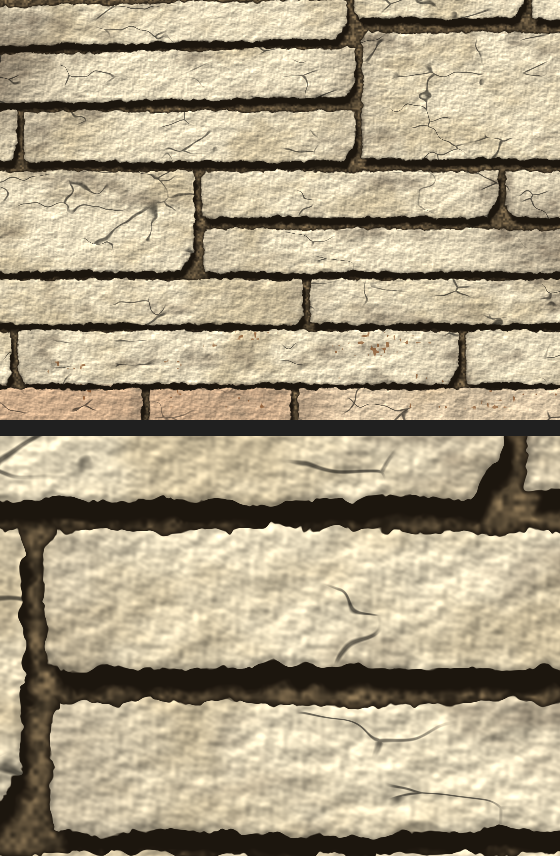
Top: the whole. Bottom: its middle third, enlarged.
This texture is drawn by a WebGL 1 fragment shader. Its source:

```glsl
precision highp float;
// Sunlit ledgestone wall: eight courses of long, ragged sandstone slabs, two of
// them taller than a course, set in dark mortar. Slabs are cut-corner boxes with
// sine-wobbled edges; an offset second lookup casts shadow into the joints.
uniform vec2 u_resolution;

// Lengths are in hundredths of the canvas height.
const float JOINT_HALF = 0.9;
const float WALL_LEFT = -6.0;
const float WALL_RIGHT = 140.0;
const float NO_JOINT = 150.0;
const float TILT = 0.02;
const float EDGE_WOBBLE = 0.2;
const float RAGGED = 0.7;
const float RELIEF = 1.3;
const vec2 TO_SUN = vec2(-0.8, 2.0);
const vec2 SOOT_LEFT = vec2(-4.0, 84.0);
const vec2 SOOT_RIGHT = vec2(136.0, 44.0);
const vec3 SAND = vec3(0.91, 0.86, 0.74);
const vec3 TAN = vec3(0.79, 0.73, 0.60);
const vec3 GREY = vec3(0.47, 0.42, 0.35);
const vec3 PINK = vec3(0.80, 0.67, 0.54);
const vec3 RUST = vec3(0.50, 0.29, 0.13);
const vec3 MORTAR = vec3(0.38, 0.32, 0.23);
const vec3 SHADOW = vec3(0.11, 0.085, 0.055);

struct Slab { float dist; float id; vec2 local; };

float hash(vec2 p) { return fract(sin(dot(p, vec2(127.1, 311.7))) * 43758.5); }

float noise(vec2 p) {
  vec2 i = floor(p), f = fract(p);
  f = f * f * (3.0 - 2.0 * f);
  return mix(mix(hash(i), hash(i + vec2(1, 0)), f.x),
             mix(hash(i + vec2(0, 1)), hash(i + 1.0), f.x), f.y);
}

float fbm(vec2 p) {
  float sum = 0.0, amp = 0.4;
  for (int i = 0; i < 4; i++) {
    sum += amp * noise(p);
    p = p * 2.03 + 17.3;
    amp *= 0.66;
  }
  return sum;
}

// Gap between the two nearest cell points: zero along cell borders.
float cellBorder(vec2 p) {
  vec2 near = vec2(9.0);
  for (int y = -1; y <= 1; y++)
    for (int x = -1; x <= 1; x++) {
      vec2 c = floor(p) + vec2(x, y);
      float d = length(c + vec2(hash(c), hash(c + 31.0)) - p);
      near = d < near.x ? vec2(d, near.x) : vec2(near.x, min(near.y, d));
    }
  return near.y - near.x;
}

// Bottom, top, first joint and second joint of a course.
vec4 course(int row) {
  if (row == 0) return vec4(89.9, 99.2, 83.4, 125.8);
  if (row == 1) return vec4(76.2, 87.8, 85.4, NO_JOINT);
  if (row == 2) return vec4(61.6, 73.4, 4.9, 85.4);
  if (row == 3) return vec4(48.3, 59.2, 47.1, 119.5);
  if (row == 4) return vec4(35.2, 45.4, 47.6, NO_JOINT);
  if (row == 5) return vec4(22.9, 33.4, 73.0, NO_JOINT);
  if (row == 6) return vec4(8.6, 21.2, 3.5, 110.1);
  return vec4(-6.0, 7.3, 34.7, 70.1);
}

// Left, bottom, right and top of a slab; empty where a tall slab takes its place.
vec4 slabBox(int row, int col) {
  vec4 c = course(row);
  float left = col == 0 ? WALL_LEFT : (col == 1 ? c.z : c.w) + JOINT_HALF;
  float right = col == 2 ? WALL_RIGHT : (col == 0 ? c.z : c.w) - JOINT_HALF;
  if (row == 0 && col > 0) c.xy = vec2(95.7, 106.0);
  if (row == 1 && col == 1) c.xy = vec2(62.2, 92.2);
  if (row == 3 && col == 0) c.x = 35.4;
  if ((row == 2 && col == 2) || (row == 4 && col == 0)) return vec4(0.0);
  return vec4(left, c.x, right, c.y);
}

Slab nearestSlab(vec2 p) {
  p += RAGGED * (vec2(noise(p * 0.8), noise(p * 0.8 + 40.0)) - 0.5);
  p += 0.4 * RAGGED * (vec2(noise(p * 2.4), noise(p * 2.4 + 70.0)) - 0.5);
  Slab best = Slab(99.0, 0.0, vec2(0.0));
  for (int row = 0; row < 8; row++)
    for (int col = 0; col < 3; col++) {
      vec4 box = slabBox(row, col);
      vec2 size = 0.5 * (box.zw - box.xy);
      if (size.x <= 0.0) continue;
      float id = float(row * 3 + col + 1);
      vec2 q = p - 0.5 * (box.xy + box.zw);
      if (row < 2 && col == 0) q.y -= TILT * q.x;
      q.y += EDGE_WOBBLE * (sin(p.x * 0.23 + id * 7.0) + 0.5 * sin(p.x * 0.9 + id * 3.0));
      vec2 e = abs(q) - size + 0.5;
      float d = length(max(e, 0.0)) + min(max(e.x, e.y), 0.0) - 0.5;
      // Broken corners: lower right, and one of the two on the left.
      vec2 cut = 0.3 + 2.6 * vec2(hash(vec2(id, 3)), hash(vec2(id, 8)));
      float side = hash(vec2(id, 5)) < 0.5 ? -1.0 : 1.0;
      d = max(d, 0.85 * (q.x - size.x + 0.6 * (cut.x - q.y - size.y) + 0.5 * cut.x));
      d = max(d, 0.85 * (-q.x - size.x + 0.6 * (cut.y + side * q.y - size.y)));
      if (d < best.dist) best = Slab(d, id, q / size);
    }
  return best;
}

vec3 stoneColor(vec2 p, Slab s) {
  vec2 seed = vec2(s.id * 13.7, s.id * 5.3);
  float patches = fbm(p * vec2(0.07, 0.11) + seed);
  vec3 col = mix(SAND, TAN, smoothstep(0.38, 0.75, patches + 0.2 * hash(seed) - 0.1));
  col = mix(col, PINK, (1.0 - smoothstep(7.5, 9.0, p.y)) * (1.0 - 0.6 * smoothstep(60.0, 90.0, p.x)));
  // Weathering: soot at two places, blotches, and stained slab ends.
  float soot = 1.0 - smoothstep(3.0, 27.0, min(length(p - SOOT_LEFT), length((p - SOOT_RIGHT) * vec2(0.8, 1.6))));
  float blotch = smoothstep(0.52, 0.8, fbm(p * vec2(0.08, 0.13) + seed.yx + 60.0));
  float ends = smoothstep(0.75, 1.0, abs(s.local.x)) * hash(seed + 2.0);
  col = mix(col, GREY, clamp(0.75 * soot * (0.4 + patches) + 0.6 * blotch + 0.35 * ends, 0.0, 0.85));
  // Rough cleft face lit from the upper left, with faint bedding.
  vec2 g = p * vec2(0.32, 0.42) + seed;
  float relief = fbm(g) - fbm(g + vec2(-0.09, 0.16));
  col *= 1.0 + RELIEF * relief + 0.015 * sin(p.y * 2.2 + 4.0 * noise(p * 0.1));
  // Scattered cracks and rust flecks.
  float border = cellBorder(p * vec2(0.07, 0.15) + 0.35 * noise(p * 0.35) + seed);
  float crack = (1.0 - smoothstep(0.01, 0.05, border)) * smoothstep(0.6, 0.75, noise(p * 0.13 + seed));
  col *= 1.0 - 0.55 * crack;
  float fleck = smoothstep(0.8, 0.9, noise(p * 1.3)) * smoothstep(0.72, 0.82, noise(p * vec2(0.1, 0.3)));
  col = mix(col, RUST, 0.7 * fleck * (1.0 - smoothstep(20.0, 24.0, p.y)));
  // Rounded rim: bright above, dim below.
  float rim = smoothstep(-0.8, 0.0, s.dist);
  return col * (1.0 + rim * mix(-0.25, 0.06, smoothstep(-0.9, 0.9, s.local.y)));
}

vec3 mortarColor(vec2 p, float dist) {
  float shade = smoothstep(-0.6, 0.5, nearestSlab(p + TO_SUN).dist);
  vec3 lit = MORTAR * (0.55 + 0.8 * noise(p * 2.2) * (0.5 + noise(p * 0.7)));
  return mix(SHADOW, lit, shade * smoothstep(-0.2, 0.7, dist));
}

void main() {
  float pixel = 100.0 / u_resolution.y;
  vec2 p = gl_FragCoord.xy * pixel;
  Slab s = nearestSlab(p);
  vec3 col = mix(stoneColor(p, s), mortarColor(p, s.dist), smoothstep(-0.7 * pixel, 0.7 * pixel, s.dist));
  gl_FragColor = vec4(clamp(col, 0.0, 1.0), 1.0);
}
```
